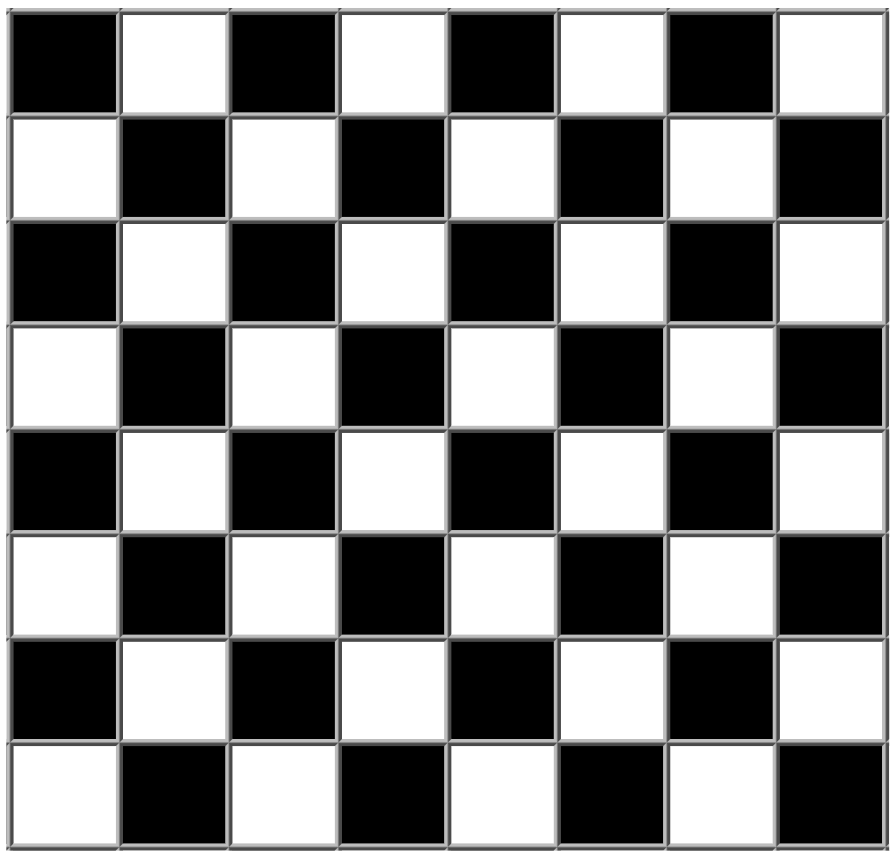
Reproduce this pattern procedurally as a WebGL 2 fragment shader.

```glsl
#version 300 es
precision highp float;
// Checkerboard of 8 by 8 black and white cells, set in a bevelled grey grid.
// Every grid line is light on its upper or left half and dark on the other;
// the offset to the nearest line on each axis gives both shade and mitre.

#define CELLS 8.0
#define CANVAS_HEIGHT 0.961
#define BOARD_CENTER vec2(0.4998, 0.4813)
#define CELL_SIZE vec2(0.12217, 0.1167)
#define LINE_HALF 0.0040
#define RIDGE_BLEND 0.0015
#define LIGHT_GREY 0.74
#define DARK_GREY 0.29

uniform vec2 u_resolution;
out vec4 fragColor;

// Signed distance to an axis-aligned box with square corners.
float boxDistance(vec2 p, vec2 halfSize) {
    vec2 d = abs(p) - halfSize;
    return max(d.x, d.y);
}

// Antialiased coverage of the region where the distance is negative.
float coverage(float dist, float pixel) {
    return 1.0 - smoothstep(-0.5 * pixel, 0.5 * pixel, dist);
}

void main() {
    // The canvas is one unit wide.
    vec2 p = gl_FragCoord.xy / u_resolution * vec2(1.0, CANVAS_HEIGHT);
    float pixel = max(1.0 / u_resolution.x, CANVAS_HEIGHT / u_resolution.y);
    vec2 local = p - BOARD_CENTER;
    vec2 grid = local / CELL_SIZE + 0.5 * CELLS;

    // Checker: the lower left cell is white.
    vec2 cell = floor(grid);
    float color = 1.0 - mod(cell.x + cell.y, 2.0);

    // Offset from the nearest line, running left to right and top to bottom.
    vec2 offset = (fract(grid + 0.5) - 0.5) * CELL_SIZE * vec2(1.0, -1.0);
    vec2 reach = abs(offset);

    // Bevel: the nearer line sets the shade, which mitres the crossings.
    float blend = max(RIDGE_BLEND, 0.5 * pixel);
    vec2 shade = mix(vec2(LIGHT_GREY), vec2(DARK_GREY),
                     smoothstep(-blend, blend, offset));
    float mitre = smoothstep(-pixel, pixel, reach.x - reach.y);
    float bevel = mix(shade.x, shade.y, mitre);
    float line = coverage(min(reach.x, reach.y) - LINE_HALF, pixel);
    color = mix(color, bevel, line);

    // White margin beyond the outer frame.
    vec2 boardHalf = 0.5 * CELLS * CELL_SIZE + LINE_HALF;
    color = mix(1.0, color, coverage(boxDistance(local, boardHalf), pixel));

    fragColor = vec4(vec3(color), 1.0);
}
```
